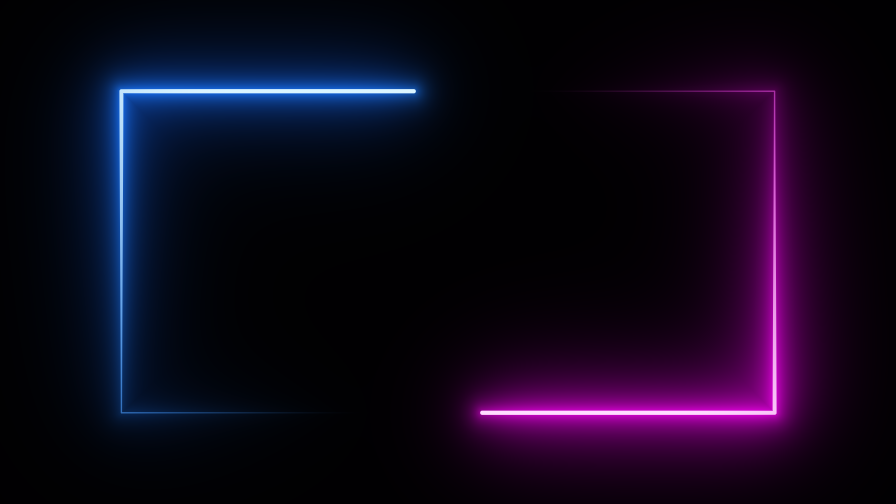
A Shadertoy shader for this background:

```glsl
const vec2 FRAME_HALF = vec2(0.648, 0.319);
const float HEAD_X = -0.068;
const float TAIL_X = -0.150;
const float HEAD_HALF_WIDTH = 0.0042;
const float TAIL_HALF_WIDTH = 0.0013;
const float TIGHT_RADIUS = 0.018;
const float WIDE_RADIUS = 0.055;
const int GLOW_SAMPLES = 32;

const vec3 BACKGROUND = vec3(0.002, 0.001, 0.005);
const vec3 BLUE_WIDE = vec3(0.025, 0.145, 0.370);
const vec3 BLUE_TIGHT = vec3(0.070, 0.300, 0.580);
const vec3 BLUE_TAIL = vec3(0.220, 0.520, 0.880);
const vec3 BLUE_HOT = vec3(0.860, 0.960, 1.000);
const vec3 MAGENTA_WIDE = vec3(0.430, 0.000, 0.420);
const vec3 MAGENTA_TIGHT = vec3(0.460, 0.010, 0.450);
const vec3 MAGENTA_TAIL = vec3(0.800, 0.220, 0.780);
const vec3 MAGENTA_HOT = vec3(1.000, 0.860, 1.000);

// Bracket path from its bright head to its faded tail
const vec2 PATH[4] = vec2[4](
    vec2(HEAD_X, FRAME_HALF.y),
    vec2(-FRAME_HALF.x, FRAME_HALF.y),
    -FRAME_HALF,
    vec2(TAIL_X, -FRAME_HALF.y)
);

float glowStrength(float along) {
    return 1.0 - smoothstep(0.25, 1.0, along);
}

float lineStrength(float along) {
    return 1.0 - smoothstep(0.55, 1.0, along);
}

// x: nearest distance, y: position along the path from 0 to 1, z: diffuse glow
vec3 traceBracket(vec2 p) {
    float total = 0.0;
    for (int i = 0; i < 3; i++) total += distance(PATH[i], PATH[i + 1]);

    float nearest = 1e3, along = 0.0, diffuse = 0.0, travelled = 0.0;
    for (int i = 0; i < 3; i++) {
        vec2 start = PATH[i], span = PATH[i + 1] - start;
        float len = length(span);
        float h = clamp(dot(p - start, span) / dot(span, span), 0.0, 1.0);
        float d = length(p - start - h * span);
        if (d < nearest) {
            nearest = d;
            along = (travelled + h * len) / total;
        }
        // Accumulate light emitted along this segment
        float stepLength = len / float(GLOW_SAMPLES);
        for (int k = 0; k < GLOW_SAMPLES; k++) {
            float u = (float(k) + 0.5) / float(GLOW_SAMPLES);
            float emitted = glowStrength((travelled + u * len) / total);
            float falloff = exp(-length(p - start - u * span) / WIDE_RADIUS);
            diffuse += emitted * falloff * stepLength / (2.0 * WIDE_RADIUS);
        }
        travelled += len;
    }
    return vec3(nearest, along, diffuse);
}

vec3 bracketGlow(vec3 trace, vec3 wide, vec3 tight) {
    float halo = exp(-trace.x / TIGHT_RADIUS) * glowStrength(trace.y);
    return wide * trace.z + tight * halo;
}

vec3 drawCore(vec3 color, vec3 trace, vec3 tail, vec3 hot, float pixel) {
    float halfWidth = mix(HEAD_HALF_WIDTH, TAIL_HALF_WIDTH, smoothstep(0.25, 0.75, trace.y));
    float coverage = clamp((halfWidth - trace.x) / pixel + 0.5, 0.0, 1.0);
    vec3 core = mix(hot, tail, smoothstep(0.2, 0.8, trace.y));
    return mix(color, core, coverage * lineStrength(trace.y));
}

void mainImage(out vec4 fragColor, in vec2 fragCoord) {
    float pixel = 1.0 / iResolution.y;
    vec2 p = (fragCoord - 0.5 * iResolution.xy) * pixel;

    // The second bracket is the first turned by half a revolution
    vec3 blue = traceBracket(p);
    vec3 magenta = traceBracket(-p);

    vec3 color = BACKGROUND;
    color += bracketGlow(blue, BLUE_WIDE, BLUE_TIGHT);
    color += bracketGlow(magenta, MAGENTA_WIDE, MAGENTA_TIGHT);
    color = drawCore(color, blue, BLUE_TAIL, BLUE_HOT, pixel);
    color = drawCore(color, magenta, MAGENTA_TAIL, MAGENTA_HOT, pixel);

    fragColor = vec4(clamp(color, 0.0, 1.0), 1.0);
}
```
